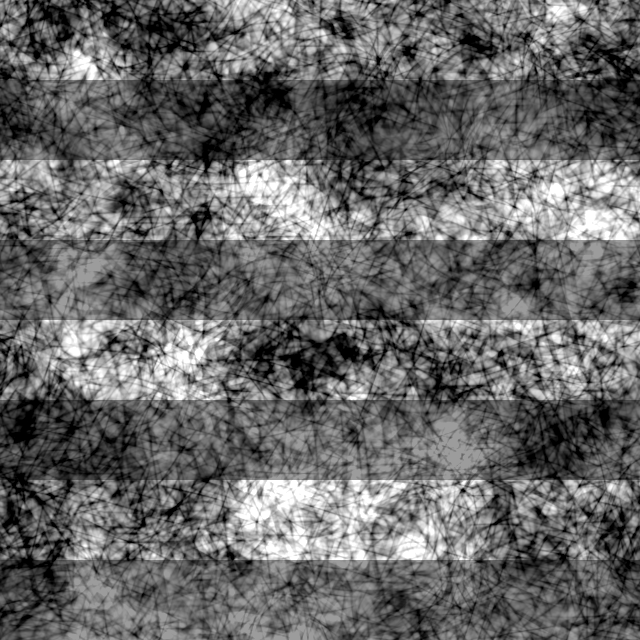
Reproduce this pattern procedurally as a WebGL 2 fragment shader.

```glsl
#version 300 es
precision highp float;
// Eight horizontal bands, light over dark, worn by cloudy stains and fine crossed scratches.

#define BAND_PAIRS 4.0
#define LIGHT_BAND 1.0
#define DARK_BAND 0.61
#define BASE_TONE 0.55
#define STAIN_SCALE 7.0
#define STAIN_AMOUNT 0.18
#define SCRATCH_LAYERS 16
#define SCRATCH_AMOUNT 0.175
#define SCRATCH_FINENESS 150.0
#define SCRATCH_LENGTH 0.055
#define BEND 0.022

uniform vec2 u_resolution;
out vec4 fragColor;

// Integer hash of a lattice cell, 0 to 1
float hash(ivec2 cell, int seed) {
    uvec3 v = uvec3(ivec3(cell, seed)) * 1664525u + 1013904u;
    v.x += v.y * v.z;
    v.y += v.z * v.x;
    v.z += v.x * v.y;
    v ^= v >> 16u;
    v.x += v.y * v.z;
    v.y += v.z * v.x;
    return float((v.x ^ v.y) >> 8u) / 16777216.0;
}

float valueNoise(vec2 p, int seed) {
    ivec2 cell = ivec2(floor(p));
    vec2 f = fract(p);
    f = f * f * (3.0 - 2.0 * f);
    float low = mix(hash(cell, seed), hash(cell + ivec2(1, 0), seed), f.x);
    float high = mix(hash(cell + ivec2(0, 1), seed), hash(cell + ivec2(1, 1), seed), f.x);
    return mix(low, high, f.y);
}

mat2 rotation(float angle) {
    float c = cos(angle), s = sin(angle);
    return mat2(c, s, -s, c);
}

// Rough cloudy noise, scaled to mean 0 and deviation 1
float stains(vec2 p) {
    float sum = 0.0, total = 0.0, gain = 1.0;
    p *= STAIN_SCALE;
    for (int i = 0; i < 5; i++) {
        sum += gain * valueNoise(p, 40 + i);
        total += gain;
        gain *= 0.65;
        p = rotation(0.9) * p * 2.03 + 3.7;
    }
    return (sum / total - 0.5) / 0.112;
}

// Stretched noise at many angles, scaled to mean 0 and deviation 1
float scratches(vec2 p) {
    float sum = 0.0;
    for (int i = 0; i < SCRATCH_LAYERS; i++) {
        float jitter = hash(ivec2(i, 7), 3);
        float angle = 3.14159 * (float(i) + jitter) / float(SCRATCH_LAYERS);
        float fineness = SCRATCH_FINENESS * mix(0.75, 1.6, hash(ivec2(i, 9), 5));
        vec2 q = rotation(angle) * p * vec2(1.0 / SCRATCH_LENGTH, fineness);
        float n = valueNoise(q + 31.0 * jitter, 80 + i);
        n *= n;
        sum += n * n; // keep only sparse, sharp strokes
    }
    float layers = float(SCRATCH_LAYERS);
    return (sum / layers - 0.137) * sqrt(layers) / 0.174;
}

void main() {
    vec2 uv = gl_FragCoord.xy / u_resolution;
    vec2 p = gl_FragCoord.xy / u_resolution.y;

    // Bands, with the dark one at the bottom
    float wave = abs(fract(uv.y * BAND_PAIRS + 0.25) - 0.5) - 0.25;
    float lightMask = clamp(wave / BAND_PAIRS * u_resolution.y + 0.5, 0.0, 1.0);
    float band = mix(DARK_BAND, LIGHT_BAND, lightMask);

    // Wear, bent so that the strokes curve a little
    vec2 bend = vec2(valueNoise(p * 9.0, 1), valueNoise(p * 9.0, 2)) - 0.5;
    vec2 bent = p + BEND * bend;
    float wear = BASE_TONE + STAIN_AMOUNT * stains(bent) - SCRATCH_AMOUNT * scratches(bent);

    fragColor = vec4(vec3(band * clamp(wear, 0.0, 1.0)), 1.0);
}
```
